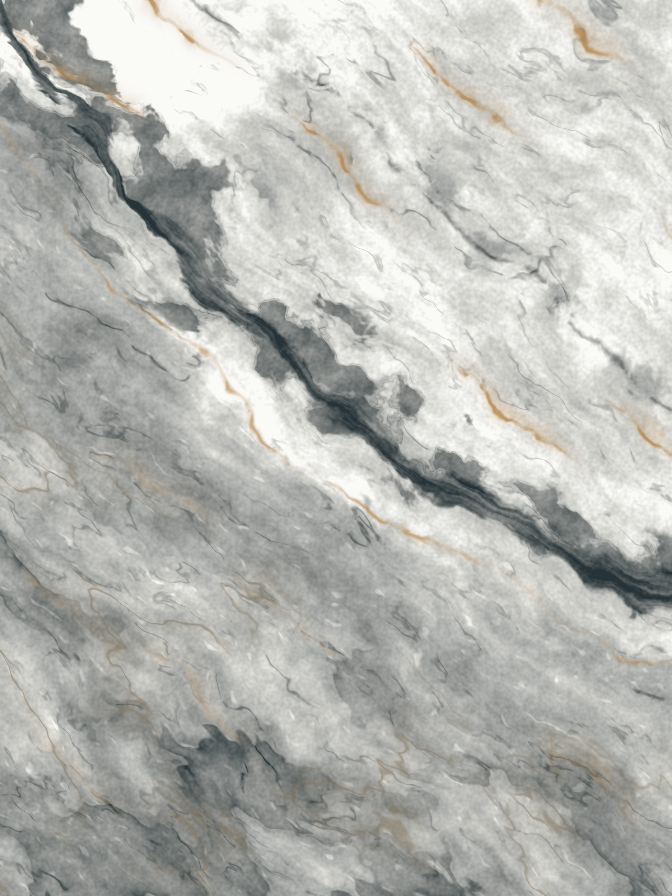
A Shadertoy shader for this texture:

```glsl
// Polished grey and white marble slab, split by a dark diagonal rift with rust streaks.
const vec3 INK      = vec3(0.15, 0.20, 0.22);
const vec3 CHARCOAL = vec3(0.36, 0.39, 0.39);
const vec3 SLATE    = vec3(0.55, 0.56, 0.55);
const vec3 GREY     = vec3(0.68, 0.69, 0.68);
const vec3 MIST     = vec3(0.82, 0.82, 0.80);
const vec3 WHITE    = vec3(0.98, 0.98, 0.97);
const vec3 RUST     = vec3(0.69, 0.51, 0.29);
const vec3 UMBER    = vec3(0.50, 0.45, 0.36);
const vec2 ALONG  = vec2(0.77, -0.64);    // direction of the bedding
const vec2 ACROSS = vec2(0.64, 0.77);
const float WARP = 0.03;                  // bending of all features
const float UPPER_TONE = 0.88;
const float MIDDLE_TONE = 0.69;
const float LOWER_TONE = 0.60;
const float RIFT_WIDTH = 0.021;
const float STREAK_SHARE = 0.38;          // share of cells with a rust streak
const vec2 STREAK_CELL = vec2(0.32, 0.13);

float hash(vec2 c) { return fract(sin(dot(c, vec2(127.1, 311.7))) * 43758.545); }
vec2 slope(vec2 c) { return vec2(cos(6.28318 * hash(c)), sin(6.28318 * hash(c))); }
float bell(float x, float width) { return exp(-x * x / (width * width)); }

// Gradient noise, about -0.7 to 0.7
float noise(vec2 p) {
    vec2 i = floor(p), f = p - i, e = vec2(1.0, 0.0);
    vec2 u = f * f * f * (f * (f * 6.0 - 15.0) + 10.0);
    float low  = mix(dot(slope(i), f), dot(slope(i + e.xy), f - e.xy), u.x);
    float high = mix(dot(slope(i + e.yx), f - e.yx), dot(slope(i + e.xx), f - e.xx), u.x);
    return mix(low, high, u.y);
}

float fbm(vec2 p) {
    float sum = 0.0, gain = 1.0;
    for (int i = 0; i < 5; i++) {
        sum += gain * noise(p);
        p = mat2(1.6, 1.2, -1.2, 1.6) * p + 7.3;
        gain *= 0.53;
    }
    return sum;
}

// Hairline with a soft halo along the zero contour of noise
float vein(vec2 p, float width) {
    float n = abs(fbm(p));
    return 0.7 * (1.0 - smoothstep(0.0, width, n)) + 0.3 * exp(-9.0 * n);
}

// Signed distance to the bowed rift, positive to the upper right
float riftDistance(vec2 p) {
    float tilt = 1.72 * p.x - 1.5;
    return (p.y - 0.99 + 1.5 * p.x - 0.86 * p.x * p.x) / sqrt(1.0 + tilt * tilt);
}

// Scattered tapered streaks, at most one per cell
float rustStreaks(vec2 g) {
    float amount = 0.0;
    for (int k = 0; k < 9; k++) {
        vec2 id = floor(g / STREAK_CELL) + vec2(k % 3 - 1, k / 3 - 1);
        vec2 o = g - (id + vec2(hash(id + 5.1), hash(id + 9.7))) * STREAK_CELL;
        float taper = 1.0 - smoothstep(0.02, 0.11, abs(o.x));
        float line = bell(o.y, 0.0024) + 0.35 * bell(o.y - 0.004, 0.011);
        amount += step(hash(id + 2.3), STREAK_SHARE) * taper * line;
    }
    return min(amount, 1.0);
}

vec3 stoneColour(float t) {
    vec3 c = mix(INK, CHARCOAL, clamp((t - 0.20) / 0.18, 0.0, 1.0));
    c = mix(c, SLATE, clamp((t - 0.38) / 0.17, 0.0, 1.0));
    c = mix(c, GREY, clamp((t - 0.55) / 0.13, 0.0, 1.0));
    c = mix(c, MIST, clamp((t - 0.68) / 0.14, 0.0, 1.0));
    return mix(c, WHITE, clamp((t - 0.82) / 0.15, 0.0, 1.0));
}

void mainImage(out vec4 fragColor, in vec2 fragCoord) {
    vec2 p = fragCoord / iResolution.y;
    vec2 q = p + WARP * vec2(fbm(p * 5.0), fbm(p * 5.0 + 17.0));
    vec2 g = vec2(dot(q, ALONG), dot(q, ACROSS));
    float d = riftDistance(q);
    float patches = smoothstep(-0.1, 0.3, noise(g * 6.0 + 4.0));
    float crumble = fbm(q * 28.0);
    // Pale upper bed, grey lower bed, soft clouds
    float cloud = fbm(g * vec2(5.0, 11.0) + 3.0);
    float upper = smoothstep(-0.09, 0.03, d + 0.07 * cloud);
    float tone = mix(MIDDLE_TONE, LOWER_TONE, smoothstep(0.1, 0.5, -d));
    tone = mix(tone, UPPER_TONE, upper) + 0.14 * cloud;
    tone += 0.09 * crumble + 0.09 * fbm(g * vec2(14.0, 55.0));
    tone += 0.17 * smoothstep(0.80, 0.93, p.y + 0.1 * cloud) * (1.0 - smoothstep(0.2, 0.5, p.x));
    tone += 0.17 * bell(d + 0.045 + 0.04 * cloud, 0.02) * (0.4 + 0.6 * patches);
    // Billows with a dark edge in the lower bed
    float deep = smoothstep(0.12, 0.28, -d);
    float billow = fbm(g * vec2(3.5, 7.0) + 9.0);
    float shade = smoothstep(-0.02, 0.025, billow) * exp(-6.0 * max(billow, 0.0));
    tone += deep * (0.13 * smoothstep(0.03, 0.35, -billow) - 0.26 * shade * (0.35 + 0.65 * patches));
    // Hairline veins and the secondary vein, worn away in places
    float worn = smoothstep(-0.25, 0.2, crumble);
    tone -= 0.28 * worn * patches * vein(g * vec2(3.0, 9.0) + 21.0, 0.045);
    tone -= 0.18 * worn * (1.0 - patches) * vein(g * vec2(5.0, 16.0) + 33.0, 0.06);
    float side = 0.75 * (q.y - 1.2 + 0.87 * q.x) + 0.02 * noise(g * 9.0) + 0.004 * crumble;
    tone -= 0.30 * bell(side, 0.003) * worn;
    tone -= 0.20 * bell(side - 0.01, 0.03) * smoothstep(-0.1, 0.35, fbm(q * 15.0));
    // Broken dark islands around the rift, then its streaked core
    float reach = 0.13 - 0.06 * smoothstep(0.42, 0.65, p.x);
    float foot = mix(0.09, 0.04, smoothstep(0.1, 0.35, p.x));
    float band = smoothstep(-foot, -0.005, d) * (1.0 - smoothstep(0.02, reach, d));
    float blot = fbm(g * vec2(11.0, 17.0) + 5.0) + 0.32 * (band - 0.72);
    tone = mix(tone, 0.42 + 0.2 * crumble, 0.85 * smoothstep(0.0, 0.16, blot) * smoothstep(0.0, 0.2, band));
    tone -= 0.25 * band * exp(-24.0 * abs(blot));
    float wander = d + 0.02 * fbm(g * vec2(7.0, 22.0)) + 0.006 * crumble;
    float width = RIFT_WIDTH * mix(0.3, 1.0, smoothstep(0.06, 0.3, p.x)) * (1.0 + 1.1 * noise(g * 7.0 + 2.0));
    float core = 1.0 - smoothstep(0.4, 1.0, abs(wander) / width);
    tone = mix(tone, 0.30 + 0.28 * fbm(vec2(g.x * 9.0, d * 110.0)), 0.93 * core);
    // Crystal grain and pale flecks
    tone += 0.06 * noise(p * 240.0) + 0.05 * noise(p * 120.0);
    tone += 0.13 * (1.0 - upper) * smoothstep(0.35, 0.55, noise(g * vec2(45.0, 110.0)));
    vec3 colour = stoneColour(tone);
    // Rust beside the rift and in streaks, umber hairlines below
    vec2 jag = g + 0.004 * vec2(0.0, crumble);
    float seam = bell(d + 0.068 + 0.03 * noise(g * 7.0) + 0.004 * crumble, 0.0026) * (0.15 + 0.6 * patches);
    float rust = max(seam, rustStreaks(jag) * mix(0.3, 0.95, upper)) * (0.35 + 0.65 * worn) * (1.0 - core);
    float umber = deep * (1.0 - patches) * vein(g * vec2(2.2, 7.0) + 40.0, 0.03);
    colour = mix(mix(colour, UMBER, 0.55 * umber), RUST, 0.85 * rust);
    fragColor = vec4(clamp(colour, 0.0, 1.0), 1.0);
}
```
